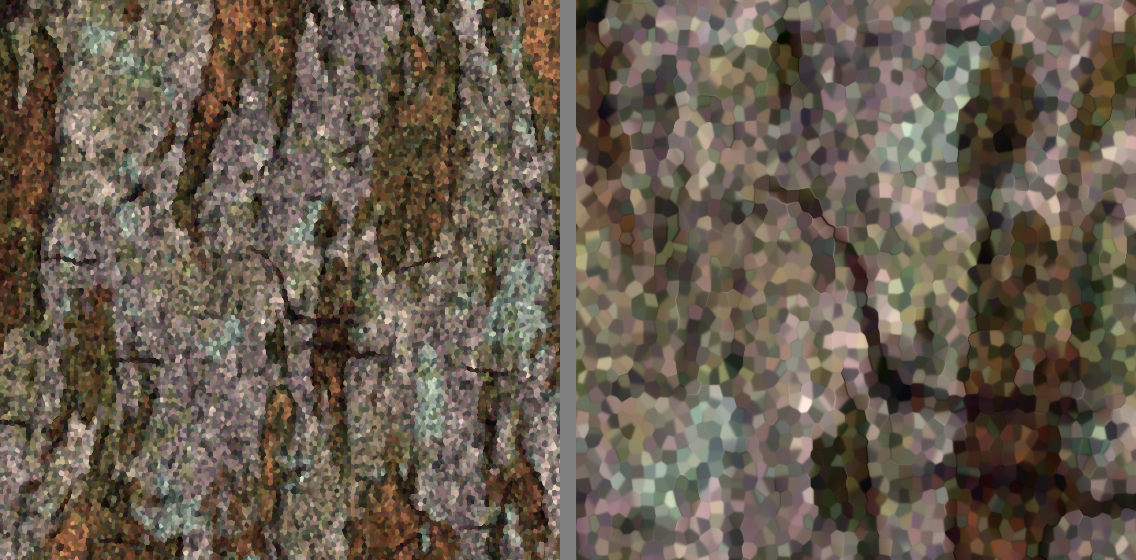
Left: the whole. Right: its middle third, enlarged.
Reproduce this texture procedurally as a Shadertoy shader.

```glsl
// Rough tree bark: grey plates split by brown furrows with orange inner streaks,
// dark cracks and pale lichen. Stretched, warped noise shapes the relief, and
// soft Voronoi grains gather it into small dabs of colour.

float hash(vec2 p) {
    vec3 h = fract(vec3(p.xyx) * 0.1031);
    h += dot(h, h.yzx + 33.33);
    return fract((h.x + h.y) * h.z);
}

vec3 hash3(vec2 p) {
    return vec3(hash(p), hash(p + 57.3), hash(p + 113.7));
}

float noise(vec2 p) {
    vec2 i = floor(p), f = fract(p);
    f = f * f * (3.0 - 2.0 * f);
    return mix(mix(hash(i), hash(i + vec2(1, 0)), f.x),
               mix(hash(i + vec2(0, 1)), hash(i + vec2(1, 1)), f.x), f.y);
}

float fbm(vec2 p) {
    float sum = 0.0, amp = 0.533;
    for (int i = 0; i < 4; i++) {
        sum += amp * noise(p);
        p = mat2(1.9, 0.25, -0.25, 2.1) * p + 17.4;
        amp *= 0.5;
    }
    return sum;
}

// Height of the bark: long upright ridges
float relief(vec2 q) {
    return fbm(q * vec2(17.0, 2.8) + 40.0);
}

// Soft Voronoi: returns the blended grain centre and its random tint
vec2 grain(vec2 uv, out vec3 tint) {
    vec2 scale = vec2(150.0, 128.0), g = uv * scale, centre = vec2(0);
    float total = 0.0;
    tint = vec3(0);
    for (int y = -1; y <= 1; y++)
    for (int x = -1; x <= 1; x++) {
        vec2 cell = floor(g) + vec2(x, y);
        vec2 site = cell + 0.1 + 0.8 * hash3(cell + 300.0).xy;
        float weight = exp(-11.0 * dot(site - g, site - g));
        centre += weight * site;
        tint += weight * hash3(cell + 700.0);
        total += weight;
    }
    tint /= total;
    return centre / (total * scale);
}

vec3 bark(vec2 p, vec3 tint) {
    // Wandering, slightly leaning coordinates
    vec2 q = p + 0.025 * (vec2(noise(p * 9.0), noise(p * 9.0 + 31.0)) - 0.5);
    q.x += 0.09 * (noise(p * vec2(3.0, 3.6) + 8.0) - 0.5) - 0.14 * (1.0 - p.x) * p.y;

    float height = relief(q);
    float rise = relief(q + vec2(0.011, 0.0)) - height;
    float ragged = height + 0.17 * (noise(p * vec2(50.0, 38.0)) - 0.5);
    float plateMask = smoothstep(0.42, 0.52, ragged);

    // Furrows: brown to olive, with orange wood showing in the deepest parts
    vec3 furrow = mix(vec3(0.33, 0.215, 0.135), vec3(0.29, 0.255, 0.155),
                      smoothstep(0.3, 0.65, noise(p * vec2(11.0, 6.0) + 90.0)));
    float streak = smoothstep(0.41, 0.31, ragged)
                 * smoothstep(0.38, 0.62, noise(q * vec2(13.0, 4.5) + 61.0));
    furrow = mix(furrow, vec3(0.61, 0.40, 0.27), 0.85 * streak);

    // Plates: mauve to tan grey, with weathered pale areas
    vec3 plate = mix(vec3(0.46, 0.405, 0.39), vec3(0.46, 0.415, 0.335),
                     smoothstep(0.3, 0.7, noise(p * 6.0 + 23.0)));
    float pale = smoothstep(0.47, 0.73, fbm(p * vec2(32.0, 17.0) + 12.0));
    plate = mix(plate, vec3(0.69, 0.63, 0.59), 0.75 * pale);

    // Lichen, denser towards the right
    float lichen = fbm(p * vec2(17.0, 13.0) + 205.0) + 0.07 * (p.x - 0.6);
    plate = mix(plate, vec3(0.53, 0.60, 0.54), 0.8 * smoothstep(0.62, 0.70, lichen));
    vec3 col = mix(furrow, plate, plateMask);
    float moss = smoothstep(0.76, 0.86, noise(p * vec2(36.0, 27.0) + 150.0));
    col = mix(col, vec3(0.38, 0.39, 0.20), 0.45 * moss);

    // Shadow beside rising edges, and broken seams around the plates
    col *= 1.0 - 0.42 * smoothstep(0.02, 0.13, rise);
    float seam = exp(-pow((ragged - 0.43) / 0.025, 2.0));
    col *= 1.0 - 0.5 * seam * smoothstep(0.35, 0.7, noise(p * vec2(15.0, 9.0) + 77.0));

    // Short jagged cracks running across
    vec2 c = p + 0.02 * (vec2(noise(p * 28.0 + 5.0), noise(p * 28.0 + 47.0)) - 0.5);
    float crack = smoothstep(0.055, 0.015, abs(noise(c * vec2(5.0, 10.0) + 130.0) - 0.5));
    crack *= smoothstep(0.60, 0.74, noise(p * vec2(8.0, 11.0) + 180.0));
    col = mix(col, vec3(0.12, 0.075, 0.06), 0.85 * crack);

    // Pits, grain contrast and slight colour variation
    col *= 1.0 - 0.4 * smoothstep(0.36, 0.16, noise(p * vec2(75.0, 48.0) + 9.0));
    col *= 1.0 + 0.62 * (tint.x - 0.5);
    col += 0.075 * (tint - 0.5);
    return col + 0.17 * pow(tint.y, 7.0);
}

void mainImage(out vec4 fragColor, in vec2 fragCoord) {
    vec2 uv = fragCoord / iResolution.y;
    vec3 tint;
    vec2 centre = grain(uv, tint);
    vec3 col = bark(mix(uv, centre, 0.85), tint);
    fragColor = vec4(clamp(col, 0.0, 1.0), 1.0);
}
```
